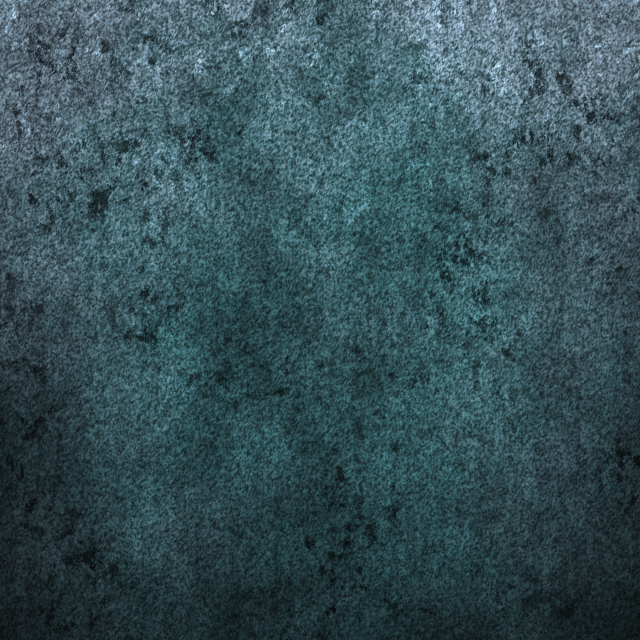
Give the GLSL for this texture, as a WebGL 1 fragment shader.

```glsl
precision highp float;
// Weathered teal wall: a vertical light falloff with dark side edges, mottled by
// layered value noise, pitted with small dark specks, dusted with pale flecks near
// the top, and covered by fine slanted grain. Tint drifts from teal to slate.

uniform vec2 u_resolution;

const vec3 TEAL_TINT = vec3(0.57, 1.00, 1.06);
const vec3 SLATE_TINT = vec3(0.83, 1.00, 1.12);
const float BOTTOM_LIGHT = 0.215;
const float TOP_LIGHT = 0.475;
const float EDGE_SHADE = 0.42;
const float MOTTLE_SCALE = 6.0;
const float MOTTLE_CONTRAST = 1.25;
const float SPECK_SCALE = 62.0;
const float SPECK_DEPTH = 0.55;
const float FLECK_SCALE = 45.0;
const float FLECK_LIGHT = 0.22;
const float STREAK_CONTRAST = 0.12;
const vec2 GRAIN_SCALE = vec2(460.0, 330.0); // across and along the strokes
const float GRAIN_CONTRAST = 0.78;
const float GRAIN_SLANT = 0.5;               // lean from vertical, radians

float hash(vec2 p) {
  vec3 q = fract(vec3(p.xyx) * 0.1031);
  q += dot(q, q.yzx + 33.33);
  return fract((q.x + q.y) * q.z);
}

float valueNoise(vec2 p) {
  vec2 cell = floor(p);
  vec2 f = fract(p);
  f = f * f * (3.0 - 2.0 * f);
  float low = mix(hash(cell), hash(cell + vec2(1.0, 0.0)), f.x);
  float high = mix(hash(cell + vec2(0.0, 1.0)), hash(cell + 1.0), f.x);
  return mix(low, high, f.y);
}

mat2 rotation(float angle) {
  float c = cos(angle);
  float s = sin(angle);
  return mat2(c, s, -s, c);
}

// Rough fractal noise in 0..1; each octave is turned to hide the lattice.
float fractalNoise(vec2 p) {
  float sum = 0.0;
  float total = 0.0;
  float weight = 1.0;
  mat2 turn = rotation(0.65);
  for (int i = 0; i < 6; i++) {
    sum += weight * valueNoise(p);
    total += weight;
    weight *= 0.7;
    p = turn * p * 2.03 + 17.3;
  }
  return sum / total;
}

// Short strokes leaning to the right, in two sizes, centred on zero.
float slantedGrain(vec2 uv) {
  vec2 p = rotation(GRAIN_SLANT) * uv;
  float fine = valueNoise(p * GRAIN_SCALE + 400.0) - 0.5;
  float coarse = valueNoise(rotation(0.3) * p * GRAIN_SCALE * 0.55 + 700.0) - 0.5;
  return fine + 0.55 * coarse;
}

// Broad light: brighter towards the top, shaded at the sides and lower corners.
float broadLight(vec2 uv) {
  float side = pow(abs(2.0 * uv.x - 1.0), 3.0);
  float shade = EDGE_SHADE * side * (1.0 - 0.6 * uv.y);
  shade += 0.2 * (1.0 - smoothstep(0.0, 0.15, uv.y));
  return mix(BOTTOM_LIGHT, TOP_LIGHT, uv.y) * (1.0 - shade);
}

void main() {
  vec2 uv = gl_FragCoord.xy / u_resolution;
  vec2 stretched = uv * vec2(1.0, 0.75);

  // Mottling and faint vertical streaks
  float mottle = fractalNoise(stretched * MOTTLE_SCALE + 3.7) - 0.5;
  float streak = valueNoise(uv * vec2(130.0, 6.0) + 51.0) - 0.5;
  float tone = broadLight(uv);
  tone *= 1.0 + MOTTLE_CONTRAST * mottle + STREAK_CONTRAST * streak;

  // Dark pits gathered in patches
  float patches = smoothstep(0.40, 0.66, fractalNoise(uv * 7.0 + 23.0));
  float pits = smoothstep(0.52, 0.70, fractalNoise(stretched * SPECK_SCALE + 90.0));
  tone *= 1.0 - SPECK_DEPTH * pits * (0.2 + 0.9 * patches);

  // Pale flecks in the upper part
  float flecks = smoothstep(0.62, 0.76, fractalNoise(stretched * FLECK_SCALE + 210.0));
  tone += FLECK_LIGHT * flecks * smoothstep(0.5, 1.0, uv.y);

  // Grain
  tone *= 1.0 + GRAIN_CONTRAST * slantedGrain(uv);
  tone = max(tone, 0.0);

  // Teal heart, slate towards the upper edges and in the highlights
  float rim = length((uv - vec2(0.52, 0.38)) * vec2(1.25, 0.9));
  float slate = smoothstep(0.15, 0.8, rim) * (0.45 + 0.5 * uv.y);
  slate += 0.9 * (fractalNoise(uv * 6.0 + 140.0) - 0.5);
  slate += 0.45 * smoothstep(0.3, 0.7, tone);
  vec3 color = tone * mix(TEAL_TINT, SLATE_TINT, clamp(slate, 0.0, 1.0));

  gl_FragColor = vec4(min(color, 1.0), 1.0);
}
```
